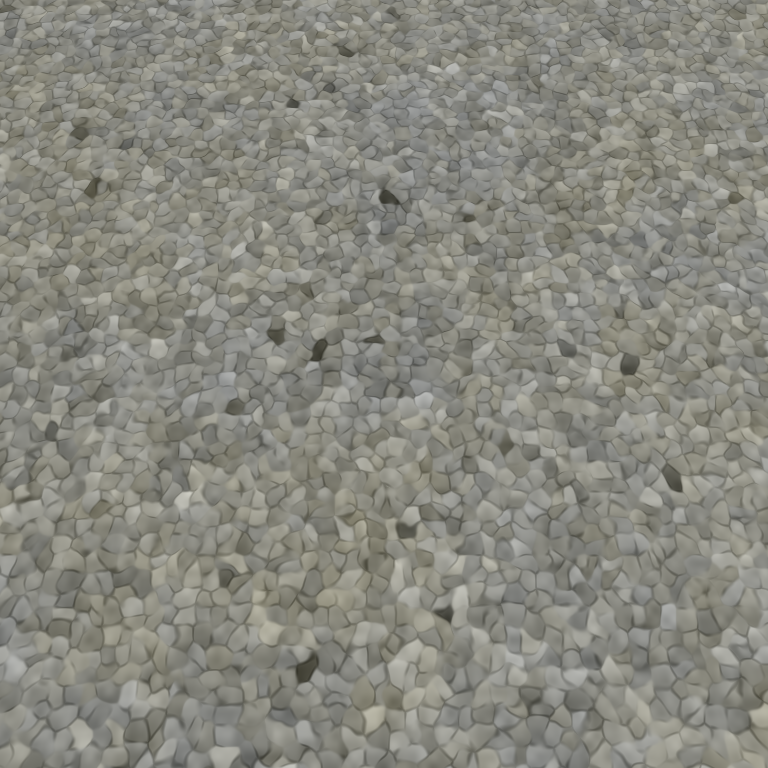
This texture is drawn by a three.js fragment shader. Its source:

```glsl
varying vec2 vUv;

const vec3 STONE_COLOR = vec3(0.558, 0.557, 0.523);
const vec3 WARM_SHIFT = vec3(0.014, 0.004, -0.032);
const float GRAINS_ACROSS = 41.0;   // grains along the bottom edge
const float RECESSION = 0.40;       // how much grains shrink towards the top
const float FORESHORTEN = 0.86;
const float JITTER = 0.85;
const float STRETCH = 0.38;
const float EDGE_SHARPNESS = 15.0;
const float WARP = 0.38;
const float TONE_CONTRAST = 0.125;
const float TILT_CONTRAST = 0.13;
const float GAP_WIDTH = 0.27;
const float GAP_DEPTH = 0.16;
const float FINE_CONTRAST = 0.10;
const float PATCH_CONTRAST = 0.05;
const float DARK_SHARE = 0.006;
const float PALE_SHARE = 0.03;
const float FAR_CONTRAST = 0.82;

vec3 hash3(vec2 p) {
  vec3 q = fract(p.xyx * vec3(0.1031, 0.1030, 0.0973));
  q += dot(q, q.yxz + 33.33);
  return fract((q.xxy + q.yzz) * q.zyx);
}

// Smooth noise with three independent channels in 0..1
vec3 noise3(vec2 p) {
  vec2 cell = floor(p);
  vec2 f = fract(p);
  f = f * f * (3.0 - 2.0 * f);
  vec3 low = mix(hash3(cell), hash3(cell + vec2(1.0, 0.0)), f.x);
  vec3 high = mix(hash3(cell + vec2(0.0, 1.0)), hash3(cell + 1.0), f.x);
  return mix(low, high, f.y);
}

// Canvas point to ground plane, measured in grains
vec2 groundPoint(vec2 uv) {
  float depth = 1.0 / (1.0 - RECESSION * uv.y);
  return GRAINS_ACROSS * depth * vec2(uv.x - 0.5, FORESHORTEN * uv.y);
}

// Soft cellular stones: x = brightness, y = hue, z = gap darkness
vec3 gravel(vec2 p) {
  vec2 home = floor(p);
  vec2 blend = vec2(0.0);
  float total = 0.0;
  float nearest = 9.0;
  float second = 9.0;
  for (int j = -1; j <= 1; j++) {
    for (int i = -1; i <= 1; i++) {
      vec2 id = home + vec2(float(i), float(j));
      vec3 seed = hash3(id);
      vec3 form = hash3(id + 71.7);
      vec3 kind = hash3(id - 143.3);
      vec2 offset = p - id - 0.5 - JITTER * (seed.xy - 0.5);

      // Each stone is measured along its own stretched axes
      float angle = 6.2832 * form.x;
      vec2 axis = vec2(cos(angle), sin(angle));
      vec2 local = vec2(dot(offset, axis), dot(offset, vec2(-axis.y, axis.x)));
      float stretch = 1.0 + STRETCH * form.y;
      float d = length(local * vec2(1.0 / stretch, stretch));

      // Random tone, a lit side, and rare dark or pale stones
      float tone = TONE_CONTRAST * (seed.z + kind.x - 1.0);
      tone += TILT_CONTRAST * (local.x * (form.z - 0.5) + 0.5 * offset.y);
      tone -= 0.24 * step(kind.y, DARK_SHARE);
      tone += 0.09 * step(1.0 - PALE_SHARE, kind.y);

      float weight = exp(-EDGE_SHARPNESS * d);
      blend += weight * vec2(tone, kind.z - 0.5);
      total += weight;
      second = min(second, max(nearest, d));
      nearest = min(nearest, d);
    }
  }
  float gap = 1.0 - smoothstep(0.0, GAP_WIDTH, second - nearest);
  return vec3(blend / total, gap);
}

void main() {
  vec2 ground = groundPoint(vUv);

  // Bend the cells into irregular stones
  vec2 bend = noise3(ground * 1.4 + 19.0).xy - 0.5;
  vec3 stones = gravel(ground + WARP * bend);

  // Uneven crevices, grit, and broad patches
  vec3 grit = noise3(ground * 1.9 + 57.0);
  vec3 patches = 0.6 * noise3(ground * 0.13 + 7.0) + 0.4 * noise3(ground * 0.37 + 31.0);
  float crevice = stones.z * smoothstep(0.1, 0.85, grit.y);

  float light = stones.x - GAP_DEPTH * crevice;
  light += FINE_CONTRAST * (grit.x - 0.5);
  light += PATCH_CONTRAST * (patches.x - 0.5);
  light *= mix(1.0, FAR_CONTRAST, vUv.y);

  float warmth = 1.3 * (patches.y - 0.5) + 0.9 * stones.y;
  gl_FragColor = vec4(STONE_COLOR + light + WARM_SHIFT * warmth, 1.0);
}
```
